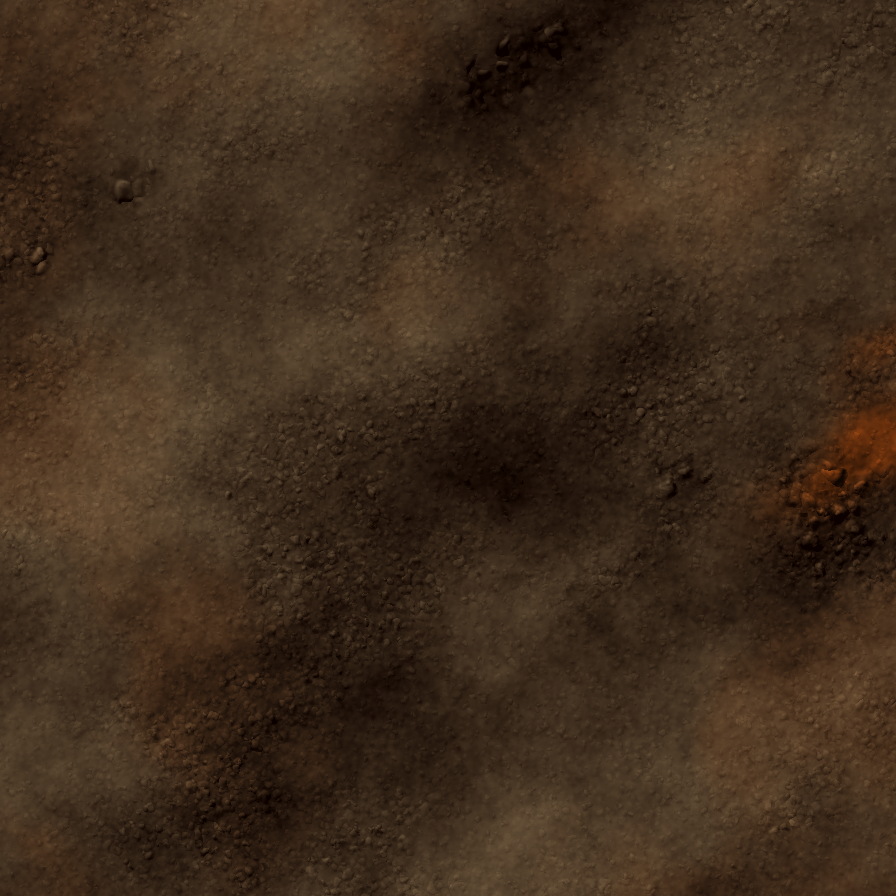
This texture is drawn by a three.js fragment shader. Its source:

```glsl
// Dusty brown earth with soft stains, gritty pebbles, dark rocks and a rusty outcrop.
varying vec2 vUv;

const vec3 DARK_SOIL = vec3(0.122, 0.070, 0.037);
const vec3 PALE_DUST = vec3(0.388, 0.308, 0.214);
const vec3 WARM_SHIFT = vec3(0.026, -0.004, -0.016);
const vec3 RUST = vec3(0.58, 0.25, 0.05);
const vec2 LIGHT_DIR = vec2(-0.5, 0.866);
const mat2 TILT = mat2(0.8, -0.6, 0.6, 0.8);

float hash(vec2 p) {
  vec3 q = fract(p.xyx * 0.1031);
  q += dot(q, q.yzx + 33.33);
  return fract((q.x + q.y) * q.z);
}

float valueNoise(vec2 p) {
  vec2 i = floor(p);
  vec2 f = fract(p);
  f = f * f * (3.0 - 2.0 * f);
  float low = mix(hash(i), hash(i + vec2(1.0, 0.0)), f.x);
  float high = mix(hash(i + vec2(0.0, 1.0)), hash(i + 1.0), f.x);
  return mix(low, high, f.y);
}

// Layered noise, centred on zero
float clouds(vec2 p) {
  float sum = 0.0;
  float weight = 0.5;
  for (int i = 0; i < 5; i++) {
    sum += weight * (valueNoise(p) - 0.5);
    p = mat2(1.6, 1.2, -1.2, 1.6) * p + 17.3;
    weight *= 0.55;
  }
  return sum;
}

// Cellular lookup: offset from the nearest stone centre, and its random id
vec3 nearestStone(vec2 p) {
  vec2 base = floor(p);
  vec3 best = vec3(2.0, 2.0, 0.0);
  for (int y = -1; y <= 1; y++) {
    for (int x = -1; x <= 1; x++) {
      vec2 cell = base + vec2(float(x), float(y));
      vec2 offset = p - cell - vec2(hash(cell + 3.7), hash(cell + 71.9));
      if (dot(offset, offset) < dot(best.xy, best.xy)) best = vec3(offset, hash(cell + 139.1));
    }
  }
  return best;
}

// Signed relief of lit stones of mixed size; a few stand out strongly
float stones(vec2 p, float scale) {
  vec2 q = TILT * p * scale;
  vec2 light = TILT * LIGHT_DIR;
  vec2 wobble = vec2(valueNoise(q * 2.0), valueNoise(q * 2.0 + 40.0));
  vec3 stone = nearestStone(q + 0.5 * wobble);
  float radius = mix(0.2, 0.6, stone.z);
  float body = 1.0 - smoothstep(radius * 0.5, radius, length(stone.xy));
  float shade = 1.0 - smoothstep(radius * 0.4, radius * 1.6, length(stone.xy + light * 0.25));
  float lit = dot(stone.xy, light) / radius;
  float pick = fract(stone.z * 17.0);
  float gloss = 0.3 + 1.7 * pick * pick;
  return gloss * (body * (0.3 + 0.9 * lit) - (1.0 - body) * shade * 0.6);
}

// Soft oval patch, tilted along the rising diagonal
float patchAt(vec2 p, vec2 centre, vec2 size) {
  vec2 d = mat2(0.87, -0.5, 0.5, 0.87) * (p - centre) / size;
  return exp(-dot(d, d));
}

void main() {
  vec2 along = TILT * vUv;
  vec2 drift = along * vec2(0.9, 1.1);
  vec2 p = vUv + 0.09 * vec2(clouds(vUv * 7.0), clouds(vUv * 7.0 + 31.0));

  // Broad dust drifts and damp hollows
  float dust = patchAt(p, vec2(0.15, 0.52), vec2(0.15, 0.13))
    + 0.8 * patchAt(p, vec2(0.45, 0.64), vec2(0.11, 0.09))
    + 0.9 * patchAt(p, vec2(0.80, 0.77), vec2(0.15, 0.09))
    + 0.8 * patchAt(p, vec2(0.28, 0.93), vec2(0.20, 0.13))
    + 0.7 * patchAt(p, vec2(0.86, 0.20), vec2(0.15, 0.09))
    + 0.8 * patchAt(p, vec2(0.58, 0.04), vec2(0.15, 0.07))
    + 0.7 * patchAt(p, vec2(0.03, 0.12), vec2(0.13, 0.12));
  float hollow = patchAt(p, vec2(0.57, 0.49), vec2(0.25, 0.10))
    + patchAt(p, vec2(0.27, 0.13), vec2(0.25, 0.10))
    + patchAt(p, vec2(0.66, 0.97), vec2(0.18, 0.07))
    + patchAt(p, vec2(0.06, 0.79), vec2(0.14, 0.09))
    + patchAt(p, vec2(0.95, 0.37), vec2(0.12, 0.07));
  float tone = 0.44 + 0.43 * dust - 0.37 * hollow;
  tone += 0.68 * clouds(drift * 9.0 + 9.0) + 0.34 * clouds(drift * 28.0 + 3.0);

  // Fine grit spreads where dust is thin, rocks gather in clusters
  float grit = smoothstep(-0.15, 0.2, clouds(drift * 9.0 + 53.0)) * (1.0 - 0.7 * min(dust, 1.0));
  float rocks = patchAt(vUv, vec2(0.58, 0.93), vec2(0.09, 0.035))
    + patchAt(vUv, vec2(0.15, 0.80), vec2(0.04, 0.03))
    + patchAt(vUv, vec2(0.03, 0.71), vec2(0.05, 0.025))
    + patchAt(vUv, vec2(0.77, 0.47), vec2(0.04, 0.03))
    + patchAt(vUv, vec2(0.94, 0.43), vec2(0.11, 0.08));
  rocks = smoothstep(0.25, 0.75, rocks + 0.8 * clouds(vUv * 16.0));
  float grain = valueNoise(along * 210.0) + valueNoise(along.yx * 130.0 + 7.0) - 1.0;
  float relief = grit * (0.32 * stones(vUv, 80.0) + 0.30 * stones(vUv + 2.0, 115.0));
  tone += relief + 0.15 * stones(vUv + 5.0, 130.0) + 0.15 * grain;
  tone += rocks * (0.5 * stones(vUv, 42.0) - 0.14);

  // Colour: soil to dust, faint warm stains, then rust on the outcrop
  float warmth = smoothstep(-0.03, 0.25, clouds(vUv * 4.0 + 23.0) + 0.1 * dust);
  vec3 colour = mix(DARK_SOIL, PALE_DUST, clamp(tone, -0.3, 1.3));
  colour += WARM_SHIFT * warmth * smoothstep(0.0, 0.5, tone);
  float rust = patchAt(p, vec2(0.97, 0.48), vec2(0.10, 0.045))
    + 0.4 * patchAt(p, vec2(0.98, 0.60), vec2(0.05, 0.025));
  colour = mix(colour, RUST * clamp(0.35 + tone, 0.1, 1.1), min(rust, 0.85));
  gl_FragColor = vec4(max(colour, 0.0), 1.0);
}
```
